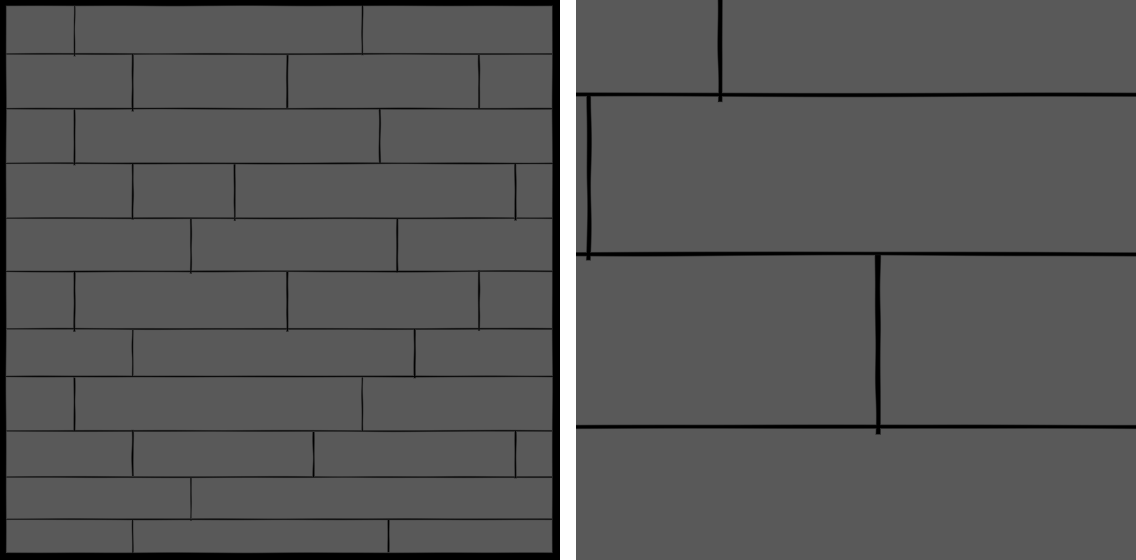
Left, the full canvas; right, a detail of the centre.
Reproduce this pattern procedurally as a Shadertoy shader.

```glsl
const vec3 BOARD_COLOR = vec3(0.35);
const vec3 INK_COLOR = vec3(0.0);
const int ROWS = 11;
const vec4 FRAME = vec4(0.011, 0.0105, 0.9863, 0.987); // left, top, right, bottom
const float ROW_PITCH = 0.0977;
const float BOTTOM_SQUEEZE = 0.0859;  // narrowing of the lowest rows
const float SEAM_HALF_WIDTH = 0.0011;
const float THIN_JOINT = 0.0009;
const float THICK_JOINT = 0.0016;
const float STAGGER = 0.104;
const float OVERSHOOT = 0.004;
const float WOBBLE = 0.0006;
const float SINGLE_JOINT_ROW = 9.0;
const float PI = 3.14159265;

float hash(vec2 p) {
    return fract(sin(dot(p, vec2(127.1, 311.7))) * 43758.55);
}

// One-dimensional gradient noise, one track per seed
float gradientNoise(float x, float seed) {
    float cell = floor(x);
    float f = x - cell;
    float a = (hash(vec2(cell, seed)) * 2.0 - 1.0) * f;
    float b = (hash(vec2(cell + 1.0, seed)) * 2.0 - 1.0) * (f - 1.0);
    return 2.0 * mix(a, b, f * f * (3.0 - 2.0 * f));
}

// Soft coverage: positive depth lies inside the shape
float coverage(float depth, float pixel) {
    return smoothstep(-pixel, pixel, depth);
}

// Upper edge of a row, measured down from the top
float rowEdge(float row) {
    float offset = (row - 6.5) / 1.5;
    float jitter = 0.0052 * cos(PI * row) * exp(-offset * offset);
    float squeeze = BOTTOM_SQUEEZE * pow(row / float(ROWS), 6.0);
    return -0.0013 + ROW_PITCH * row - squeeze + jitter;
}

bool hasThreeJoints(float row) {
    float phase = mod(3.0 * row, 7.0);
    return row < SINGLE_JOINT_ROW && phase > 0.5 && phase < 3.5;
}

int jointCount(float row) {
    if (row == SINGLE_JOINT_ROW) return 1;
    return hasThreeJoints(row) ? 3 : 2;
}

// Staggered horizontal position of a joint within its row
float jointX(float row, int index) {
    if (index == 0) {
        float bottomShift = step(float(ROWS) - 1.5, row);
        return 0.133 + STAGGER * floor(mod(2.0 * row + 1.0 + bottomShift, 5.0) * 0.5);
    }
    float beat = mod(row, 4.0);
    if (index == 2) return 0.8555 + 0.065 * min(1.0, abs(beat - 1.0));
    return hasThreeJoints(row) ? 0.56 - 0.047 * beat
                               : 0.647 + 0.0156 * mod(row, 7.0);
}

// Hand-drawn line between two rows
float seam(vec2 p, float row, float pixel) {
    float y = rowEdge(row) + WOBBLE * gradientNoise(p.x * 5.0, row);
    float pressure = 1.0 + 0.3 * gradientNoise(p.x * 9.0, row + 20.0);
    pressure *= mix(0.7, 1.0, smoothstep(0.0, 0.08, p.x));
    return coverage(SEAM_HALF_WIDTH * pressure - abs(p.y - y), pixel);
}

// Hand-drawn upright stroke with uneven weight and ends
float joint(vec2 p, float row, int index, float pixel) {
    vec2 id = vec2(row, float(index));
    float top = rowEdge(row) + OVERSHOOT * (0.5 - hash(id + 3.0));
    float bottom = rowEdge(row + 1.0) + OVERSHOOT * (1.6 * hash(id + 7.0) - 0.4);
    float track = row * 3.0 + float(index) + 50.0;
    float x = jointX(row, index) + WOBBLE * gradientNoise(p.y * 25.0, track);
    float weight = hasThreeJoints(row) ? 0.5 + 0.5 * hash(id) : hash(id);
    float halfWidth = mix(THIN_JOINT, THICK_JOINT, weight);
    halfWidth *= 1.0 + 0.3 * gradientNoise(p.y * 30.0, track + 40.0);
    float along = min(p.y - top, bottom - p.y);
    return coverage(min(halfWidth - abs(p.x - x), along), pixel);
}

void mainImage(out vec4 fragColor, in vec2 fragCoord) {
    vec2 p = fragCoord / iResolution.xy;
    p.y = 1.0 - p.y;
    float pixel = 1.0 / min(iResolution.x, iResolution.y);

    // Outer frame
    vec2 inner = min(p - FRAME.xy, FRAME.zw - p);
    inner.x += WOBBLE * gradientNoise(p.y * 8.0, 90.0);
    inner.y += WOBBLE * gradientNoise(p.x * 8.0, 91.0);
    float ink = 1.0 - coverage(min(inner.x, inner.y), pixel);

    // Seams and joints
    for (int i = 0; i < ROWS; i++) {
        float row = float(i);
        if (i > 0) ink = max(ink, seam(p, row, pixel));
        for (int j = 0; j < jointCount(row); j++) {
            ink = max(ink, joint(p, row, j, pixel));
        }
    }

    fragColor = vec4(mix(BOARD_COLOR, INK_COLOR, ink), 1.0);
}
```
